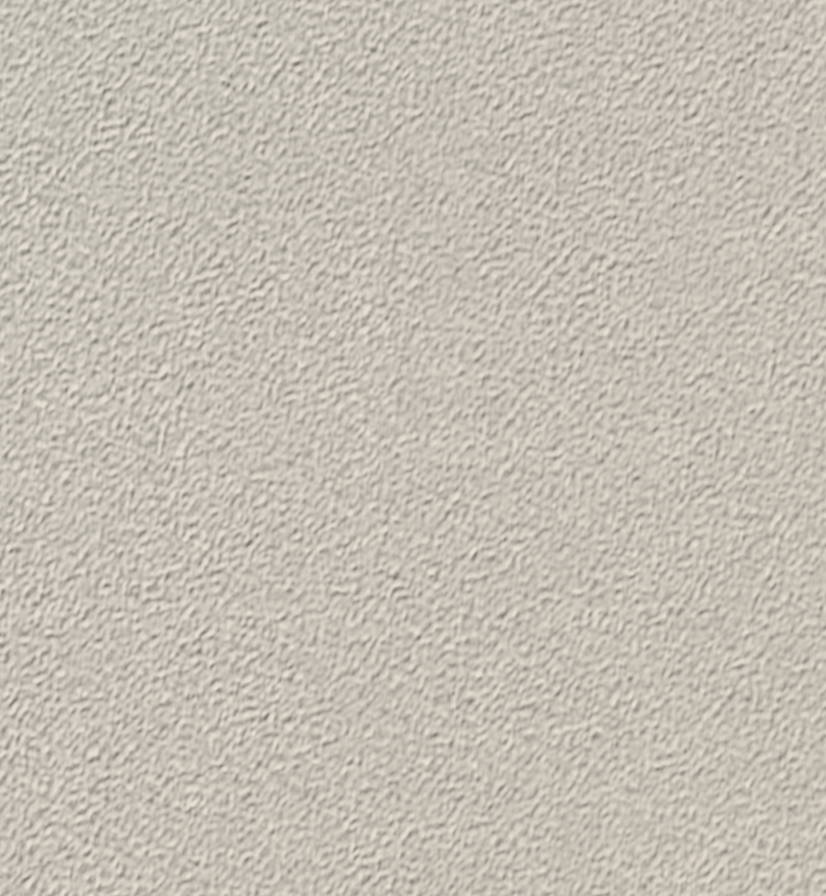
A Shadertoy shader for this texture:

```glsl
// Pale beige plaster-like fabric: fine pebbled relief with short slanted dabs of shadow.

const vec3 BEIGE = vec3(1.0, 0.972, 0.915);   // tint per unit of tone
const float MEAN_TONE = 0.771;
const float GRAIN_ANGLE = 0.86;               // dabs rise to the right
const float CROSS_ANGLE = 1.5;                // weaker, steeper second set
const vec2 GRAIN_FREQ = vec2(98.0, 142.0);    // along and across the dabs
const vec2 CROSS_FREQ = vec2(118.0, 164.0);
const vec2 LIGHT_STEP = vec2(-0.0018, 0.0034);

// Sine-free hash to a vector in -1..1
vec2 hashVector(vec2 cell) {
    vec3 p = fract(cell.xyx * vec3(0.1031, 0.1030, 0.0973));
    p += dot(p, p.yzx + 33.33);
    return fract((p.xx + p.yz) * p.zy) * 2.0 - 1.0;
}

float cornerSlope(vec2 cell, vec2 local, vec2 corner) {
    return dot(hashVector(cell + corner), local - corner);
}

float gradientNoise(vec2 p) {
    vec2 cell = floor(p);
    vec2 f = p - cell;
    vec2 w = f * f * f * (f * (f * 6.0 - 15.0) + 10.0);
    float low = mix(cornerSlope(cell, f, vec2(0, 0)), cornerSlope(cell, f, vec2(1, 0)), w.x);
    float high = mix(cornerSlope(cell, f, vec2(0, 1)), cornerSlope(cell, f, vec2(1, 1)), w.x);
    return mix(low, high, w.y);
}

vec2 rotate(vec2 p, float angle) {
    float c = cos(angle), s = sin(angle);
    return vec2(c * p.x + s * p.y, c * p.y - s * p.x);
}

// One set of short dabs, stretched along the given angle
float dabs(vec2 uv, float angle, vec2 freq, float seed) {
    return gradientNoise(rotate(uv, angle) * freq + seed);
}

// Pebbled surface height from two crossing sets of dabs
float grainHeight(vec2 uv) {
    vec2 warp = vec2(gradientNoise(uv * 43.0 + 13.0), gradientNoise(uv * 43.0 + 71.0));
    vec2 p = uv + 0.003 * warp;
    return dabs(p, GRAIN_ANGLE, GRAIN_FREQ, 200.0) + 0.6 * dabs(p, CROSS_ANGLE, CROSS_FREQ, 437.0);
}

// Faint mottling at several sizes
float mottling(vec2 uv) {
    return 0.012 * gradientNoise(uv * 3.0 + 19.0)
         + 0.022 * gradientNoise(uv * 21.0 + 47.0)
         + 0.030 * gradientNoise(uv * 52.0 + 83.0);
}

void mainImage(out vec4 fragColor, in vec2 fragCoord) {
    vec2 uv = fragCoord / iResolution.y;
    float across = fragCoord.x / iResolution.x;

    // Side-lit relief and darker hollows
    float height = grainHeight(uv);
    float lit = (height - grainHeight(uv + LIGHT_STEP)) / 0.245;
    float hollow = height / 0.205;
    float relief = 0.036 * lit + 0.022 * hollow - 0.005 * (lit * lit - 1.0);

    // Uneven contrast and broad shading
    float patches = gradientNoise(uv * 7.0 + 5.0);
    float contrast = mix(1.10, 0.90, across) + 0.25 * patches;
    float shading = mottling(uv) + 0.006 * (0.5 - across);
    float tone = clamp(MEAN_TONE + shading + contrast * relief, 0.50, 0.90);

    // Cooler at the upper left, warmer at the lower right
    float warmth = across - uv.y;
    vec3 color = BEIGE * tone + vec3(0.004, 0.0, -0.003) * warmth;
    fragColor = vec4(color, 1.0);
}
```
